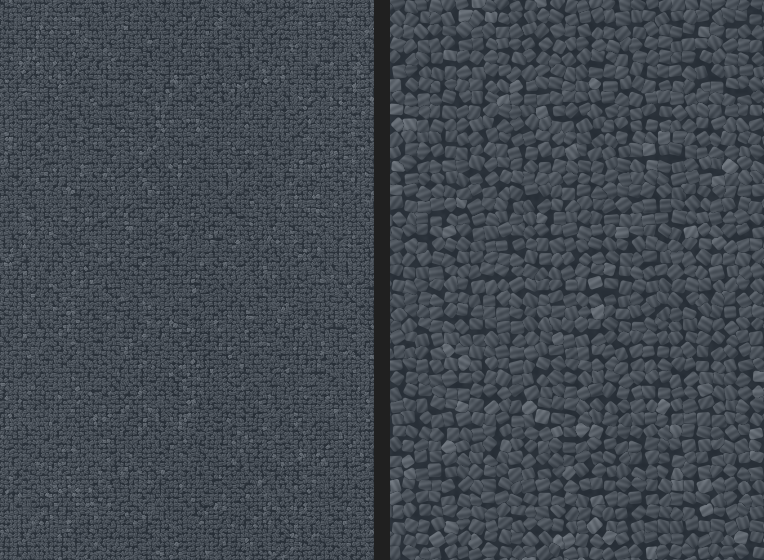
Left: the whole. Right: its middle third, enlarged.
A Shadertoy shader for this texture:

```glsl
// Slate blue woven cloth: packed tilted thread knots with thin dark gaps and pale flecks.

const float KNOTS_ACROSS = 84.0;
const float GAP_LEVEL = 0.165;
const float KNOT_LEVEL = 0.295;
const float FLECK_LEVEL = 0.385;
const vec2 LIGHT_DIR = vec2(-0.55, 0.83);

float hash(vec2 p) {
    return fract(sin(dot(p, vec2(127.1, 311.7))) * 43758.5453);
}

vec2 hash2(vec2 p) {
    return vec2(hash(p), hash(p + 37.3));
}

float valueNoise(vec2 p) {
    vec2 i = floor(p);
    vec2 f = fract(p);
    f = f * f * (3.0 - 2.0 * f);
    float low = mix(hash(i), hash(i + vec2(1.0, 0.0)), f.x);
    float high = mix(hash(i + vec2(0.0, 1.0)), hash(i + 1.0), f.x);
    return mix(low, high, f.y);
}

vec2 rotate(vec2 p, float angle) {
    float c = cos(angle);
    float s = sin(angle);
    return vec2(c * p.x + s * p.y, c * p.y - s * p.x);
}

float roundedBox(vec2 p, vec2 halfSize, float radius) {
    vec2 q = abs(p) - halfSize + radius;
    return length(max(q, 0.0)) + min(max(q.x, q.y), 0.0) - radius;
}

// Depth inside the nearest knot, measured from its rim or its neighbour.
float knotDepth(vec2 p, out vec2 offset, out vec2 cell) {
    float nearest = 10.0;
    float second = 10.0;
    for (int y = -1; y <= 1; y++) {
        for (int x = -1; x <= 1; x++) {
            vec2 id = floor(p) + vec2(x, y);
            vec2 centre = id + 0.5 + 0.46 * (hash2(id) - 0.5);
            vec2 halfSize = vec2(0.42, 0.38) + 0.16 * hash2(id + 11.7);
            float tilt = 1.7 * (hash(id + 5.1) - 0.5);
            float d = roundedBox(rotate(p - centre, tilt), halfSize, 0.2);
            if (d < nearest) {
                second = nearest;
                nearest = d;
                offset = p - centre;
                cell = id;
            } else {
                second = min(second, d);
            }
        }
    }
    return min(-nearest, 0.5 * (second - nearest));
}

// Fine parallel threads, leaning either way from knot to knot.
float threads(vec2 offset, vec2 cell) {
    float lean = hash(cell + 8.3) < 0.6 ? 0.6 : -0.8;
    lean += 1.0 * (hash(cell + 2.9) - 0.5);
    return sin(rotate(offset, lean).y * 12.5 + 6.28 * hash(cell + 4.4));
}

// Pale flecks gather in loose patches and along some rows and columns.
float fleckAmount(vec2 cell) {
    float patches = valueNoise(cell / 14.0);
    float lines = hash(vec2(cell.x, 3.0)) * hash(vec2(7.0, cell.y));
    float chance = 0.03 + 0.03 * patches + 0.06 * lines;
    return step(hash(cell + 19.6), chance) * mix(0.5, 1.0, hash(cell + 23.1));
}

// Broad soft light: a little brighter towards the sides and the top.
float broadLight(vec2 uv) {
    float sides = abs(uv.x - 0.55);
    return 0.02 * sides + 0.010 * (uv.y - 0.5) * uv.x - 0.005;
}

vec3 slate(float level) {
    return vec3(level, level + 0.028, level + 0.06);
}

void mainImage(out vec4 fragColor, in vec2 fragCoord) {
    vec2 p = fragCoord / iResolution.x * KNOTS_ACROSS;
    float pixel = KNOTS_ACROSS / iResolution.x;

    vec2 offset;
    vec2 cell;
    float depth = knotDepth(p, offset, cell);
    float cover = smoothstep(-0.03 - 0.2 * pixel, 0.03 + 0.35 * pixel, depth);

    // Knot body with its own tone and thread texture
    float fleck = fleckAmount(cell);
    float level = KNOT_LEVEL + 0.03 * (hash(cell + 31.2) - 0.5);
    level = mix(level, FLECK_LEVEL, fleck);
    float threadDetail = 1.0 - smoothstep(0.25, 0.5, pixel);
    level += 0.036 * threads(offset, cell) * threadDetail;

    // Raised relief, strongest along the rim
    float rim = 1.0 - smoothstep(0.05, 0.3, depth);
    float facing = dot(offset, LIGHT_DIR);
    level += (0.05 + 0.06 * rim) * facing;

    // Dark gaps and fine fibre variation
    level = mix(GAP_LEVEL, level, cover);
    level += 0.03 * (valueNoise(p * 3.0 + 60.0) - 0.5);
    level += broadLight(fragCoord / iResolution.xy);

    fragColor = vec4(slate(level), 1.0);
}
```
